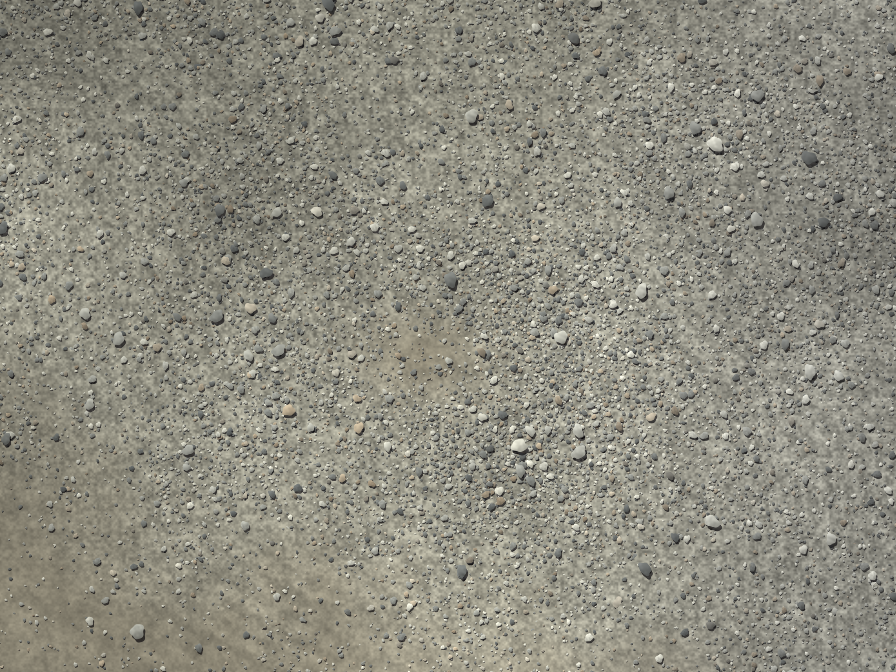
Reproduce this texture procedurally as a Shadertoy shader.

```glsl
// Sunlit dusty ground strewn with gravel, pebbles and short cast shadows.
#define GROUND vec3(0.605, 0.598, 0.540)
#define DUST vec3(0.590, 0.565, 0.490)
#define DARK_STONE vec3(0.38, 0.395, 0.39)
#define PALE_STONE vec3(0.86, 0.855, 0.79)
#define RUST_STONE vec3(0.66, 0.56, 0.43)
#define SHADOW_TINT vec3(0.25, 0.24, 0.27)
#define SUN normalize(vec2(-0.45, 0.9))
#define SHADOW_LENGTH 0.55
#define GRAIN_CONTRAST 0.62
#define PATCH_CONTRAST 0.34

float hash(vec2 p) {
    return fract(sin(dot(p, vec2(127.1, 311.7))) * 43758.5453);
}

float noise(vec2 p) {
    vec2 i = floor(p), f = fract(p);
    f = f * f * (3.0 - 2.0 * f);
    return mix(mix(hash(i), hash(i + vec2(1, 0)), f.x),
               mix(hash(i + vec2(0, 1)), hash(i + vec2(1, 1)), f.x), f.y);
}

float fbm(vec2 p) {
    float sum = 0.0, weight = 0.5;
    for (int i = 0; i < 5; i++) {
        sum += weight * noise(p);
        p = mat2(1.6, 1.2, -1.2, 1.6) * p + 7.3;
        weight *= 0.5;
    }
    return sum;
}

mat2 rotation(float angle) {
    float c = cos(angle), s = sin(angle);
    return mat2(c, s, -s, c);
}

// Soft round region, one in its middle
float region(vec2 p, vec2 centre, vec2 size) {
    vec2 q = (p - centre) / size;
    return exp(-dot(q, q));
}

// Bare dusty areas: the lower left and a small clearing
float dustiness(vec2 p) {
    float ragged = 0.6 * (fbm(p * 6.0) - 0.5);
    float corner = 1.0 - smoothstep(0.0, 0.5, p.y + 0.38 * p.x - 0.03 + ragged);
    float clearing = region(p, vec2(0.63, 0.47), vec2(0.10, 0.07));
    return clamp(corner + clearing + 0.3 * ragged, 0.0, 1.0);
}

// Share of cells that hold a stone, relative to the layer's own chance
float stoniness(vec2 p) {
    float drift = region(p, vec2(0.79 + 0.12 * (p.y - 0.5), 0.55), vec2(0.15, 0.32));
    drift += 0.7 * region(p, vec2(0.68, 0.33), vec2(0.20, 0.10));
    float clumps = smoothstep(0.3, 0.68, fbm(p * 7.0 + 3.0));
    return (0.4 + 0.7 * clumps + 0.7 * drift) * (1.0 - 0.75 * dustiness(p));
}

// Distance to a rotated, slightly angular oval
float stoneShape(vec2 q, float radius, float seed) {
    q = rotation(6.2832 * seed) * q;
    q.y *= 1.1 + 0.45 * fract(seed * 17.0);
    float angle = atan(q.y, q.x);
    float wobble = 0.09 * sin(3.0 * angle + seed * 40.0) + 0.06 * sin(5.0 * angle + seed * 90.0);
    return length(q) - radius * (1.0 + wobble);
}

// Coverage of a shape from its distance, with a soft edge
float fill(float d, float blur) {
    return 1.0 - smoothstep(-blur, blur, d);
}

vec3 stoneColor(vec2 id) {
    vec3 color = mix(DARK_STONE, PALE_STONE, hash(id + 5.1));
    float rust = smoothstep(0.72, 1.0, hash(id + 8.7));
    return mix(color, RUST_STONE, 0.6 * rust);
}

// One layer of scattered stones over the colour below it, on a turned grid
vec3 addStones(vec3 below, vec2 p, float cells, float chance) {
    mat2 turn = rotation(cells * 0.73);
    vec2 g = turn * p * cells + cells * 0.37, home = floor(g);
    float blur = 0.65 * cells / iResolution.y;
    float shadow = 0.0, cover = 0.0;
    vec3 stone = below;
    for (int y = -1; y <= 1; y++)
    for (int x = -1; x <= 1; x++) {
        vec2 id = home + vec2(x, y);
        if (hash(id + 1.3) > chance) continue;
        float seed = hash(id + 2.9);
        float radius = mix(0.22, 0.44, pow(hash(id + 4.2), 1.6));
        vec2 q = (g - id - 0.1 - 0.8 * vec2(hash(id + 6.4), hash(id + 9.8))) * turn;
        vec2 shadowPoint = q + SUN * radius * SHADOW_LENGTH;
        shadow = max(shadow, fill(stoneShape(shadowPoint, radius * 0.95, seed), blur));
        float inside = fill(stoneShape(q, radius, seed), blur);
        if (inside > cover) {
            cover = inside;
            float facing = dot(q, SUN) / radius;
            float mottle = noise(g * 7.0 + seed * 50.0) - 0.5;
            stone = stoneColor(id) * (0.98 + 0.24 * facing + 0.16 * mottle);
        }
    }
    vec3 shaded = mix(below, below * SHADOW_TINT, 0.85 * shadow);
    return mix(shaded, stone, cover);
}

void mainImage(out vec4 fragColor, in vec2 fragCoord) {
    vec2 p = fragCoord / iResolution.y;
    float dust = dustiness(p), stones = stoniness(p);
    // Sandy ground with broad patches and fine grit
    vec3 color = mix(GROUND, DUST, dust);
    float grit = 0.6 * noise(p * 190.0) + 0.4 * noise(p * 370.0 + 9.0) - 0.5;
    color *= 1.0 + GRAIN_CONTRAST * grit * (1.0 - 0.65 * dust);
    color *= 1.0 + 0.3 * (fbm(p * 45.0) - 0.48);
    // Faint tyre tread pressed into the dust
    vec2 t = rotation(0.52) * (p - vec2(0.38, 0.1));
    float tread = sin(t.y * 210.0 + 3.0 * noise(p * 14.0));
    color *= 1.0 + 0.05 * tread * region(p, vec2(0.38, 0.09), vec2(0.16, 0.11));
    // Stones from grit to pebbles
    color = addStones(color, p, 170.0, 0.42 * stones);
    color = addStones(color, p, 103.0, 0.38 * stones);
    color = addStones(color, p, 62.0, 0.18 * stones);
    color = addStones(color, p, 35.0, 0.02 + 0.03 * stones);
    // Uneven light, greyer and dimmer toward the right and the left corners
    float dim = 0.12 * smoothstep(0.85, 1.35, p.x) + 0.14 * region(p, vec2(0.0, 1.0), vec2(0.5));
    dim += 0.12 * region(p, vec2(0.0), vec2(0.35)) - 0.05 * region(p, vec2(0.75, 0.35), vec2(0.4));
    color *= 1.0 - dim + PATCH_CONTRAST * (fbm(p * 3.0 + 11.0) - 0.48);
    color = mix(color, vec3(dot(color, vec3(0.333))), 0.3 * smoothstep(0.7, 1.3, p.x));
    fragColor = vec4(clamp(color, 0.0, 1.0), 1.0);
}
```
